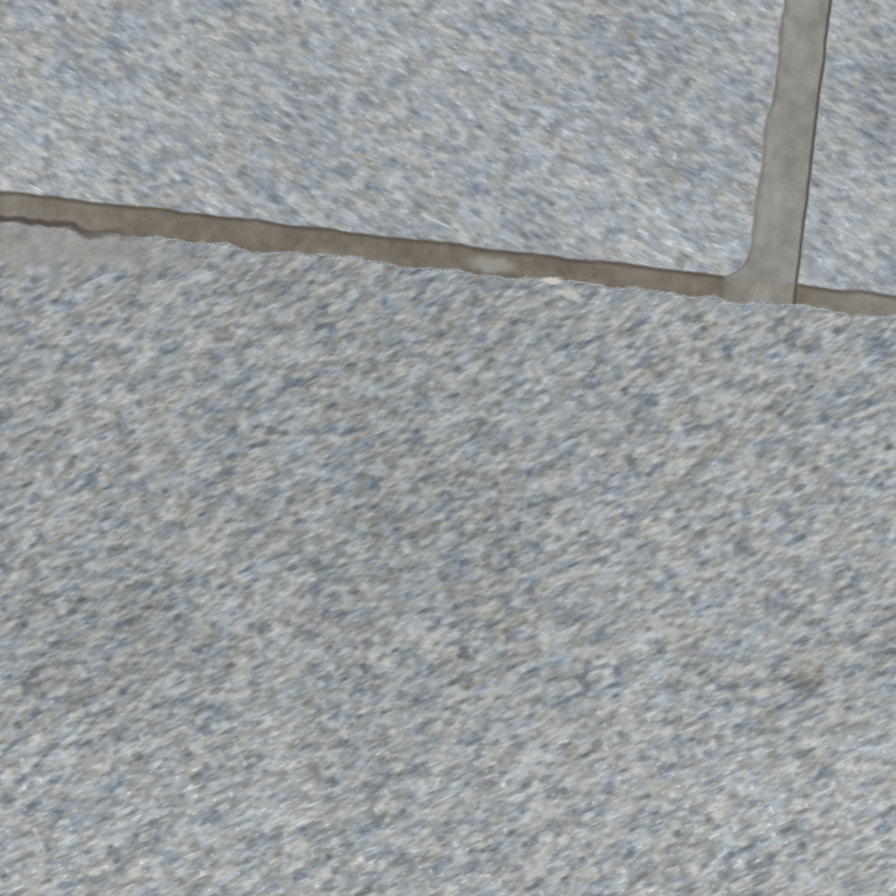
Give the GLSL for this texture, as a three.js fragment shader.

```glsl
// Speckled grey granite paving slabs divided by worn, sandy mortar joints.
varying vec2 vUv;

const vec3 UPPER_STONE = vec3(0.620, 0.643, 0.661);
const vec3 LOWER_STONE = vec3(0.585, 0.605, 0.612);
const vec3 WARM_TINT = vec3(0.025, 0.008, -0.022);
const vec3 MORTAR = vec3(0.560, 0.555, 0.535);
const vec3 SOIL = vec3(0.465, 0.435, 0.395);
const vec3 CREVICE = vec3(0.285, 0.255, 0.235);
const vec3 CHIP = vec3(0.790, 0.785, 0.760);
const vec2 GRAIN_SCALE = vec2(82.0, 172.0);
const float GRAIN_CONTRAST = 0.31;
const float UPPER_TILT = -0.45;
const float LOWER_TILT = 0.42;
const float EDGE = 0.0022;

float hash(vec2 p) {
  vec3 q = fract(vec3(p.xyx) * 0.1031);
  q += dot(q, q.yzx + 33.33);
  return fract((q.x + q.y) * q.z);
}

float noise(vec2 p) {
  vec2 i = floor(p), f = fract(p);
  f = f * f * (3.0 - 2.0 * f);
  return mix(mix(hash(i), hash(i + vec2(1.0, 0.0)), f.x),
             mix(hash(i + vec2(0.0, 1.0)), hash(i + vec2(1.0, 1.0)), f.x), f.y);
}

float fbm(vec2 p) {
  float sum = 0.0, gain = 0.5;
  for (int i = 0; i < 4; i++) {
    sum += gain * noise(p);
    p = mat2(1.6, 1.2, -1.2, 1.6) * p + 17.3;
    gain *= 0.5;
  }
  return sum / 0.9375;
}

vec2 rotate(vec2 p, float a) {
  return vec2(cos(a) * p.x + sin(a) * p.y, cos(a) * p.y - sin(a) * p.x);
}

// Positive inside the shape, softened over the edge width.
float inside(float d) { return smoothstep(-EDGE, EDGE, d); }

// Soft tilted ellipse, 1 at its centre.
float blob(vec2 p, vec2 centre, vec2 radius, float tilt) {
  vec2 q = rotate(p - centre, tilt) / radius;
  return 1.0 - smoothstep(0.35, 1.0, length(q));
}

vec3 granite(vec2 p, float upper) {
  vec2 g = rotate(p, mix(LOWER_TILT, UPPER_TILT, upper));
  float coarse = noise(g * GRAIN_SCALE);
  float fine = noise(g * GRAIN_SCALE * 1.9 + 41.0);
  float grain = 0.58 * coarse + 0.42 * fine - 0.5;
  float cloud = fbm(p * 7.0 + 3.0) - 0.5;

  vec3 col = mix(LOWER_STONE, UPPER_STONE, upper);
  float lowerLight = 0.035 * (1.0 - smoothstep(0.05, 0.36, p.y))
                   + 0.02 * smoothstep(0.25, 0.9, p.x);
  col += (1.0 - upper) * lowerLight + cloud * 0.08;
  col += grain * GRAIN_CONTRAST * mix(1.0, 0.85, upper);

  // Blue-grey mineral flecks, warm feldspar and bright glints.
  float fleck = smoothstep(0.58, 0.86, noise(g * GRAIN_SCALE * 0.9 + 90.0));
  col -= fleck * vec3(0.085, 0.075, 0.050) * mix(1.0, 0.6, upper);
  col += WARM_TINT * (noise(g * vec2(60.0, 95.0) + 7.0) * 1.6 - 0.6);
  float glint = smoothstep(0.80, 0.97, noise(g * GRAIN_SCALE * 1.3 + 150.0));
  col += glint * 0.10 * mix(1.0 - smoothstep(0.1, 0.4, p.y), 0.8, upper);
  return col;
}

void main() {
  vec2 p = vUv;
  float ragged = fbm(p * 28.0) - 0.5;
  float rough = fbm(p * 75.0 + 11.0) - 0.5;

  // Signed distances to the four joint edges.
  float topEdge = 0.788 - 0.118 * p.x + 0.006 * ragged;
  float bottomEdge = 0.752 - 0.106 * p.x + 0.013 * ragged + 0.005 * rough;
  float below = topEdge - p.y;
  float above = p.y - bottomEdge;
  float fillet = 0.024 * exp(-max(p.y - topEdge, 0.0) / 0.012);
  float fromLeft = p.x - (0.833 + 0.139 * (p.y - 0.698)) + fillet + 0.008 * ragged;
  float fromRight = 0.890 + 0.123 * (p.y - 0.68) - p.x + 0.003 * ragged;

  float bed = inside(min(below, above));
  float upright = inside(min(min(fromLeft, fromRight), above));
  float joint = max(bed, upright);
  float upper = inside(above);

  vec3 col = granite(p, upper);
  col -= 0.09 * blob(p, vec2(0.900, 0.238), vec2(0.035, 0.026), 0.0) * vec3(0.8, 1.0, 1.1);
  col -= 0.07 * blob(p, vec2(0.820, 0.235), vec2(0.024, 0.020), 0.0);
  col -= 0.05 * blob(p, vec2(0.985, 0.890), vec2(0.05, 0.09), 0.0);

  // Mortar smeared over the slab at the far left.
  float smear = blob(p + 0.025 * ragged, vec2(0.07, 0.727), vec2(0.19, 0.038), -0.11);
  col = mix(col, vec3(0.585, 0.580, 0.565) + 0.16 * rough, smear * 0.8);

  // Joint fill: grey upright, browner bed with a shaded upper lip.
  float brown = bed * (1.0 - 0.75 * upright) * (1.0 - 0.65 * smoothstep(0.88, 0.96, p.x));
  brown *= 0.65 + 0.8 * fbm(p * vec2(18.0, 45.0) + 5.0) - 0.35 * (1.0 - smoothstep(0.05, 0.2, p.x));
  vec3 fill = mix(MORTAR, SOIL, clamp(brown, 0.0, 1.0)) + 0.13 * rough + 0.06 * ragged;
  float lip = (1.0 - smoothstep(0.001, 0.007, abs(below))) * (1.0 - upright);
  float sideShade = (1.0 - smoothstep(0.001, 0.006, abs(fromRight))) * upright;
  float leftShade = (1.0 - smoothstep(0.0, 0.008, abs(fromLeft))) * upright;
  fill = mix(fill, CREVICE, max(lip * 0.55, max(sideShade * 0.8, leftShade * 0.25)));
  col = mix(col, fill, joint);

  // Open crack along the lower left and small loose chips.
  float crackLine = abs(p.y - (0.757 - 0.14 * p.x + 0.025 * ragged));
  float crack = (1.0 - smoothstep(0.001, 0.007, crackLine)) * (1.0 - smoothstep(0.06, 0.19, p.x));
  col = mix(col, CREVICE, crack * 0.75);
  vec2 jag = p + 0.008 * rough;
  col = mix(col, MORTAR + 0.04, blob(jag, vec2(0.548, 0.704), vec2(0.038, 0.014), -0.12) * 0.85);
  col = mix(col, CHIP, blob(jag, vec2(0.616, 0.687), vec2(0.017, 0.006), -0.1));
  col = mix(col, CHIP, blob(jag, vec2(0.636, 0.670), vec2(0.024, 0.007), -0.4) * 0.75);

  gl_FragColor = vec4(clamp(col, 0.0, 1.0), 1.0);
}
```
